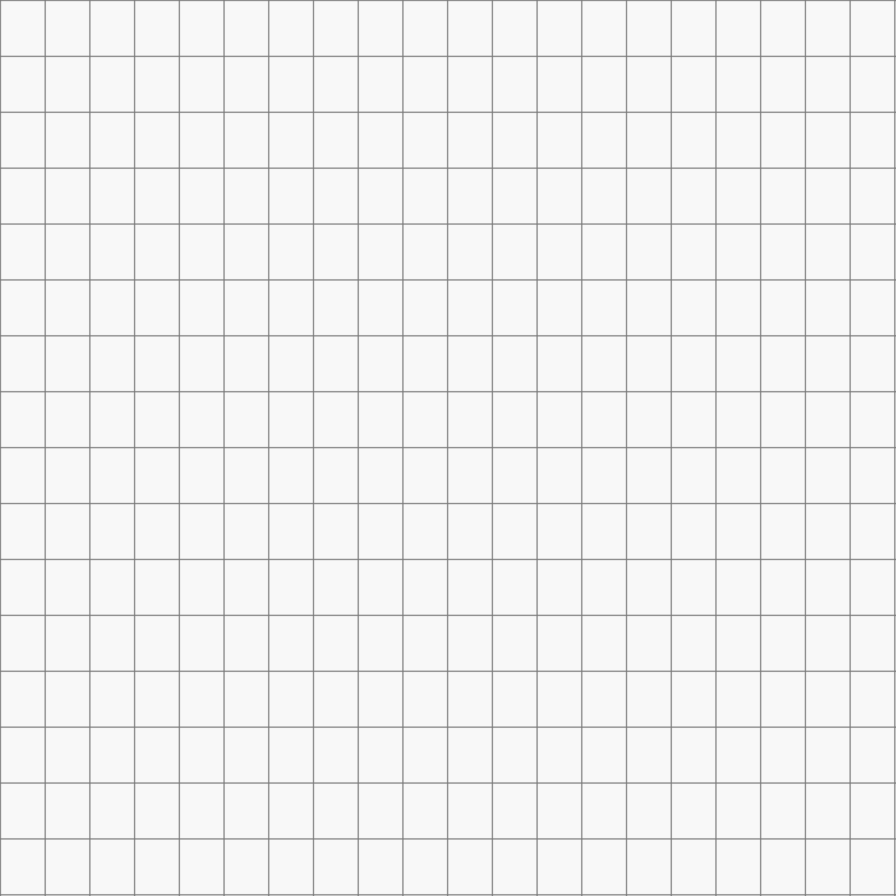
Reproduce this pattern procedurally as a Shadertoy shader.

```glsl
// Plain ruled grid: thin grey lines on near-white paper, 20 cells across, 16 down.
// Each pixel takes the distance to the nearest line on both axes and blends
// by the line's share of a tent-shaped filter two pixels wide.

#define CELLS vec2(20.0, 16.0)
#define GRID_START vec2(0.0005, 0.0013)
#define GRID_SPAN 0.9982
#define LINE_WIDTH 0.0013
#define PAPER_COLOR vec3(0.971)
#define LINE_COLOR vec3(0.47)

// Signed distance to the nearest cell border on each axis, in canvas units
vec2 borderDistance(vec2 uv) {
    vec2 cellSize = GRID_SPAN / CELLS;
    vec2 cell = (uv - GRID_START) / cellSize;
    return (fract(cell + 0.5) - 0.5) * cellSize;
}

// Running integral of a tent with unit area on [-1, 1]
vec2 tentIntegral(vec2 t) {
    t = clamp(t, -1.0, 1.0);
    return 0.5 + t - 0.5 * t * abs(t);
}

// Filtered share of a line whose centre lies at distance d
vec2 lineCoverage(vec2 d, vec2 pixel) {
    float halfLine = 0.5 * LINE_WIDTH;
    return tentIntegral((d + halfLine) / pixel) - tentIntegral((d - halfLine) / pixel);
}

void mainImage(out vec4 fragColor, in vec2 fragCoord) {
    vec2 pixel = 1.0 / iResolution.xy;
    vec2 uv = fragCoord * pixel;

    // Union of the vertical and horizontal lines
    vec2 coverage = lineCoverage(borderDistance(uv), pixel);
    float ink = 1.0 - (1.0 - coverage.x) * (1.0 - coverage.y);

    fragColor = vec4(mix(PAPER_COLOR, LINE_COLOR, ink), 1.0);
}
```
